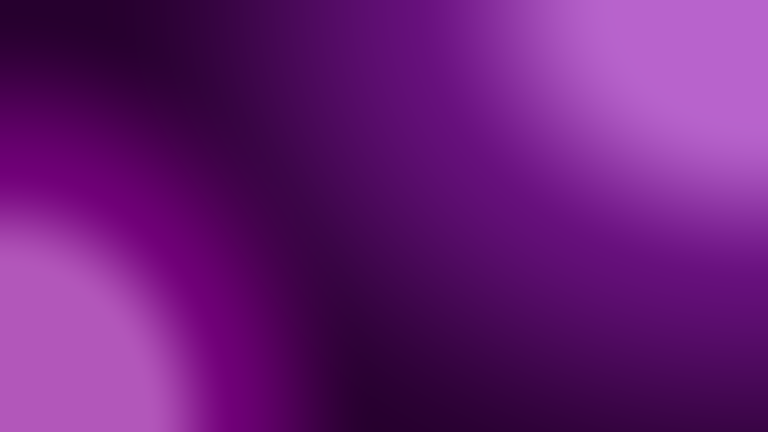
Write a WebGL 1 fragment shader that draws this background.

```glsl
precision highp float;
// Soft violet backdrop with two lilac glows in opposite corners.

uniform vec2 u_resolution;

const vec3 NIGHT = vec3(0.15, 0.0, 0.18);
const vec3 MAGENTA = vec3(0.45, 0.0, 0.48);
const vec3 VIOLET = vec3(0.43, 0.07, 0.52);
const vec3 ORCHID = vec3(0.70, 0.34, 0.73);
const vec3 LILAC = vec3(0.72, 0.39, 0.80);

// Elliptical distance from a glow's centre.
float ellipseRadius(vec2 p, vec2 centre, vec2 stretch) {
    return length((p - centre) * stretch);
}

// Full strength inside range.x, fading smoothly to zero at range.y.
float falloff(float radius, vec2 range) {
    return 1.0 - smoothstep(range.x, range.y, radius);
}

// Lays a wide halo and a brighter core over the background.
vec3 addGlow(vec3 background, float radius, vec3 halo, vec2 haloRange,
             vec3 core, vec2 coreRange) {
    vec3 lit = mix(background, halo, falloff(radius, haloRange));
    return mix(lit, core, falloff(radius, coreRange));
}

void main() {
    // Canvas height is one unit.
    vec2 p = gl_FragCoord.xy / u_resolution.y;
    float aspect = u_resolution.x / u_resolution.y;

    // Upper right glow, broad and soft.
    float upper = ellipseRadius(p, vec2(aspect, 1.0), vec2(0.8, 1.0));
    vec3 color = addGlow(NIGHT, upper, VIOLET, vec2(0.50, 1.25),
                         LILAC, vec2(0.28, 0.66));

    // Lower left glow, tighter with a magenta rim.
    float lower = ellipseRadius(p, vec2(0.0), vec2(1.12, 1.0));
    color = addGlow(color, lower, MAGENTA, vec2(0.55, 0.98),
                    ORCHID, vec2(0.38, 0.61));

    gl_FragColor = vec4(color, 1.0);
}
```
